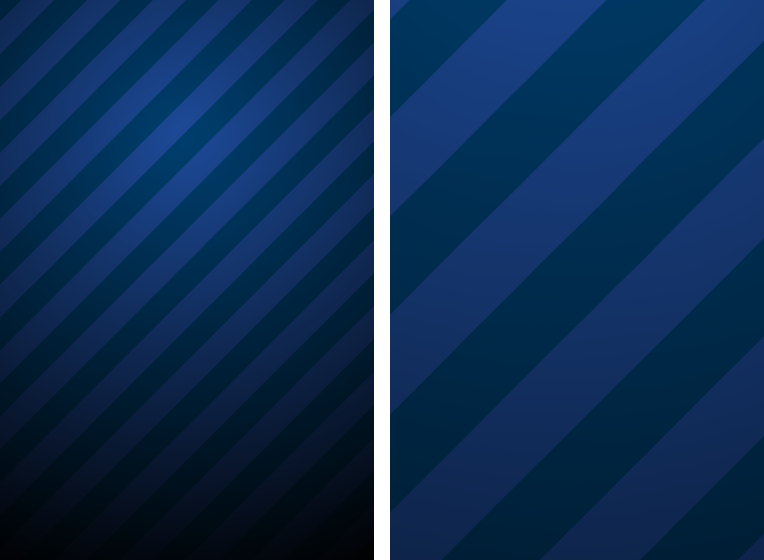
Left, the full canvas; right, a detail of the centre.
This pattern is drawn by a Shadertoy shader. Its source:

```glsl
// Diagonal two-tone blue stripes under a soft spotlight that fades to black.

// Lengths are fractions of the canvas height.
const float STRIPE_PERIOD = 0.1176;      // spacing measured along x or y
const float STRIPE_WIDTH  = 0.0592;      // light band, measured along x or y
const float STRIPE_CENTER = 0.0674;      // first light band, from the top left
const float EDGE_WAVER    = 0.0005;
const vec2  GLOW_CENTER   = vec2(0.49, 0.76);  // fraction of width and height
const float GLOW_FALLOFF  = 1.22;
const float MOTTLE        = 0.008;
const vec3  LIGHT_BLUE    = vec3(0.110, 0.285, 0.585);
const vec3  DEEP_BLUE     = vec3(0.000, 0.240, 0.425);

// Layered sines, roughly -1 to 1.
float ripple(vec2 p) {
    float sum = 0.0;
    float amplitude = 0.5;
    for (int i = 0; i < 4; i++) {
        sum += amplitude * sin(p.x + 1.7 * sin(p.y)) * cos(0.8 * p.y);
        p = mat2(0.8, 0.6, -0.6, 0.8) * p * 1.9 + 2.3;
        amplitude *= 0.55;
    }
    return sum;
}

// Coverage of the light bands, which rise to the right at 45 degrees.
float stripeMask(vec2 p, float pixel) {
    float across = p.x + 1.0 - p.y + EDGE_WAVER * ripple(p * 23.0);
    float cell = fract((across - STRIPE_CENTER) / STRIPE_PERIOD + 0.5) - 0.5;
    float edge = abs(cell) * STRIPE_PERIOD - 0.5 * STRIPE_WIDTH;
    return 1.0 - smoothstep(-pixel, pixel, edge);
}

// Brightness falls steadily away from the glow.
float spotlight(vec2 p, float aspect) {
    float d = length(p - GLOW_CENTER * vec2(aspect, 1.0));
    d = sqrt(d * d + 0.0006);
    return max(1.03 - GLOW_FALLOFF * d, 0.0);
}

void mainImage(out vec4 fragColor, in vec2 fragCoord) {
    vec2 p = fragCoord / iResolution.y;
    float aspect = iResolution.x / iResolution.y;

    vec3 color = mix(DEEP_BLUE, LIGHT_BLUE, stripeMask(p, 1.0 / iResolution.y));
    color *= spotlight(p, aspect) * (1.0 + MOTTLE * ripple(p * 40.0));

    fragColor = vec4(color, 1.0);
}
```
